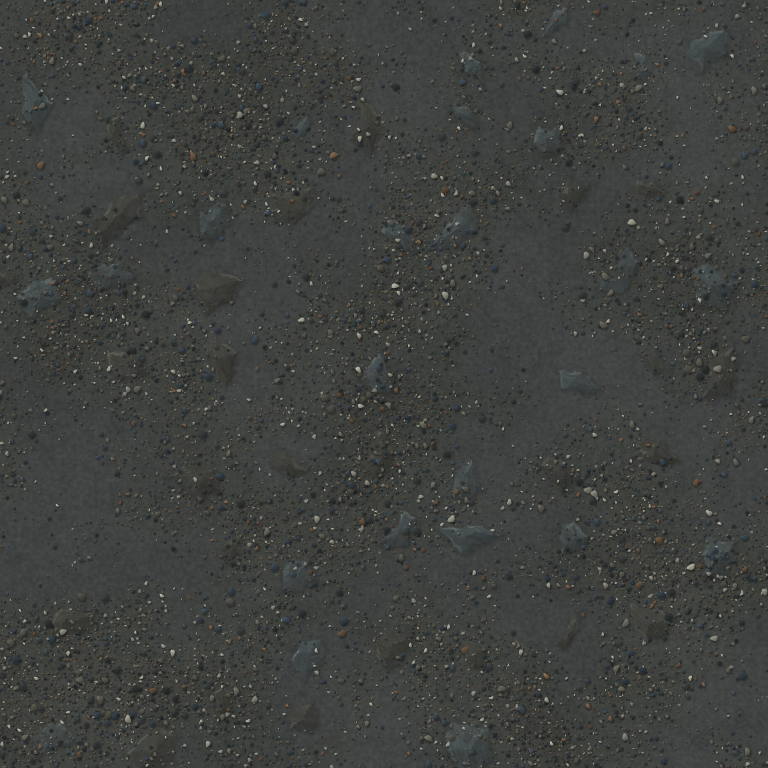
Give the GLSL for this texture, as a WebGL 1 fragment shader.

```glsl
precision highp float;
// Dark compacted soil with clustered coloured grit and half-buried angular stones.
uniform vec2 u_resolution;

const float TAU = 6.2831853;
const vec2 LIGHT = vec2(-0.55, 0.83);

vec2 hash2(vec2 p) {
  vec3 q = fract(p.xyx * vec3(0.1031, 0.1030, 0.0973));
  q += dot(q, q.yzx + 33.33);
  return fract((q.xx + q.yz) * q.zy);
}

mat2 rotation(float angle) {
  float c = cos(angle), s = sin(angle);
  return mat2(c, s, -s, c);
}

float cornerSlope(vec2 id, vec2 offset) {
  float angle = TAU * hash2(id).x;
  return dot(vec2(cos(angle), sin(angle)), offset);
}

float gradientNoise(vec2 p) {
  vec2 id = floor(p), f = fract(p);
  vec2 w = f * f * f * (f * (f * 6.0 - 15.0) + 10.0);
  vec2 e = vec2(1.0, 0.0);
  return mix(mix(cornerSlope(id, f), cornerSlope(id + e, f - e), w.x),
             mix(cornerSlope(id + e.yx, f - e.yx), cornerSlope(id + 1.0, f - 1.0), w.x), w.y);
}

float fbm(vec2 p) {
  float sum = 0.0, weight = 0.6;
  for (int i = 0; i < 4; i++) {
    sum += weight * gradientNoise(p);
    p = rotation(0.6) * p * 2.03 + 17.1;
    weight *= 0.55;
  }
  return sum;
}

// Share of cells that hold grit, from bare patches to dense clusters.
float gritCluster(vec2 uv) {
  float n = gradientNoise(uv * 5.0 + 31.0) + 0.7 * gradientNoise(uv * 14.0 + 57.0);
  return smoothstep(-0.55, 0.65, n);
}

vec3 pebbleColor(float pick, float tone) {
  vec3 color = vec3(0.19, 0.205, 0.21);
  color = mix(color, vec3(0.20, 0.245, 0.285), step(0.30, pick));
  color = mix(color, vec3(0.34, 0.335, 0.30), step(0.52, pick));
  color = mix(color, vec3(0.40, 0.31, 0.235), step(0.80, pick));
  color = mix(color, vec3(0.56, 0.56, 0.51), step(0.87, pick));
  return color * mix(0.8, 1.2, tone);
}

// Lit, rounded grains, one per cell at most, each with a soft shadow.
vec3 addPebbles(vec3 ground, vec2 uv, float scale, float density, float seed, float pixel) {
  vec2 p = uv * scale, cell = floor(p);
  float blur = 0.75 * pixel * scale;
  vec3 color = ground;
  for (int y = -1; y <= 1; y++) {
    for (int x = -1; x <= 1; x++) {
      vec2 id = cell + vec2(float(x), float(y));
      vec2 center = id + 0.15 + 0.7 * hash2(id + seed);
      vec2 kind = hash2(id + seed + 171.3);
      vec2 form = hash2(id + seed + 341.7);
      if (kind.x > density * gritCluster(center / scale)) continue;
      float radius = mix(0.17, 0.42, form.x * form.x);
      vec2 toGrain = p - center;
      vec2 q = rotation(TAU * form.y) * toGrain * vec2(0.9, 1.1 + 0.4 * kind.y);
      float wobble = 1.0 + 0.12 * sin(3.0 * atan(q.y, q.x + 0.0001) + TAU * form.x);
      float edge = length(q) - radius * wobble;
      float shadow = 1.0 - smoothstep(-0.1, 0.22, length(toGrain + LIGHT * 0.15) - radius);
      color *= 1.0 - 0.28 * shadow;
      float shade = 1.0 + 0.28 * dot(toGrain, LIGHT) / radius;
      vec3 grain = pebbleColor(hash2(id + seed + 73.9).x, kind.y) * shade;
      color = mix(color, grain, 0.93 * (1.0 - smoothstep(-blur, blur, edge)));
    }
  }
  return color;
}

// Worn, faceted stones whose outlines fade into the soil.
vec3 addStones(vec3 ground, vec2 uv, float scale, float share, float pixel) {
  vec2 p = uv * scale, cell = floor(p);
  float blur = 1.5 * pixel * scale;
  float wear = fbm(uv * 38.0 + 9.0);
  vec2 warp = vec2(wear, fbm(uv * 33.0 + 71.0)) * 0.13;
  vec3 color = ground;
  for (int y = -1; y <= 1; y++) {
    for (int x = -1; x <= 1; x++) {
      vec2 id = cell + vec2(float(x), float(y));
      vec2 kind = hash2(id + 211.0), form = hash2(id + 419.0);
      if (kind.x > share) continue;
      mat2 turn = rotation(TAU * form.y);
      vec2 q = turn * (p - id - 0.2 - 0.6 * hash2(id + 97.0)) + warp;
      q.y *= 1.1 + 0.9 * kind.y;
      float radius = mix(0.14, 0.33, form.x);
      float edge = -10.0;
      vec2 facing = vec2(0.0);
      for (int i = 0; i < 5; i++) {
        vec2 cut = hash2(id * 7.0 + float(i) * 13.7);
        float angle = TAU * (float(i) + 0.7 * cut.x) / 5.0;
        vec2 normal = vec2(cos(angle), sin(angle));
        float plane = dot(q, normal) - radius * mix(0.65, 1.1, cut.y);
        if (plane > edge) { edge = plane; facing = normal; }
      }
      float lit = dot(facing * turn, LIGHT);
      float body = (1.0 - smoothstep(-blur, blur, edge)) * smoothstep(-0.32, 0.12, wear + 0.1);
      float rim = (1.0 - smoothstep(0.0, 0.035, abs(edge + 0.02))) * smoothstep(-0.1, 0.3, wear);
      vec3 rock = mix(vec3(0.235, 0.235, 0.21), vec3(0.255, 0.285, 0.29), step(0.45, hash2(id + 5.0).x));
      rock *= 1.0 + 0.17 * lit + 0.22 * gradientNoise(q * vec2(5.0, 22.0) + id);
      color *= 1.0 - 0.17 * (1.0 - smoothstep(0.0, 0.1, abs(edge))) * (0.5 - 0.5 * lit);
      color = mix(color, rock, 0.75 * body);
      color += vec3(0.10, 0.105, 0.095) * rim * (0.45 + 0.55 * lit);
    }
  }
  return color;
}

vec3 soil(vec2 uv) {
  float tone = 0.5 + 0.42 * fbm(uv * 5.0) + 0.32 * fbm(uv * 42.0 + 3.0);
  tone += 0.35 * gradientNoise(uv * 140.0) + 0.32 * gradientNoise(uv * 260.0 + 8.0);
  vec3 color = mix(vec3(0.205, 0.217, 0.213), vec3(0.292, 0.305, 0.300), tone);
  return mix(color, color * vec3(1.0, 0.97, 0.91), gritCluster(uv));
}

void main() {
  float pixel = 1.0 / min(u_resolution.x, u_resolution.y);
  vec2 uv = gl_FragCoord.xy * pixel;
  vec3 color = soil(uv);
  color = addPebbles(color, uv, 230.0, 0.55, 11.0, pixel);
  color = addStones(color, uv, 9.0, 0.6, pixel);
  color = addPebbles(color, uv, 140.0, 0.50, 503.0, pixel);
  color = addPebbles(color, uv, 82.0, 0.32, 907.0, pixel);
  gl_FragColor = vec4(clamp(color, 0.0, 1.0), 1.0);
}
```
